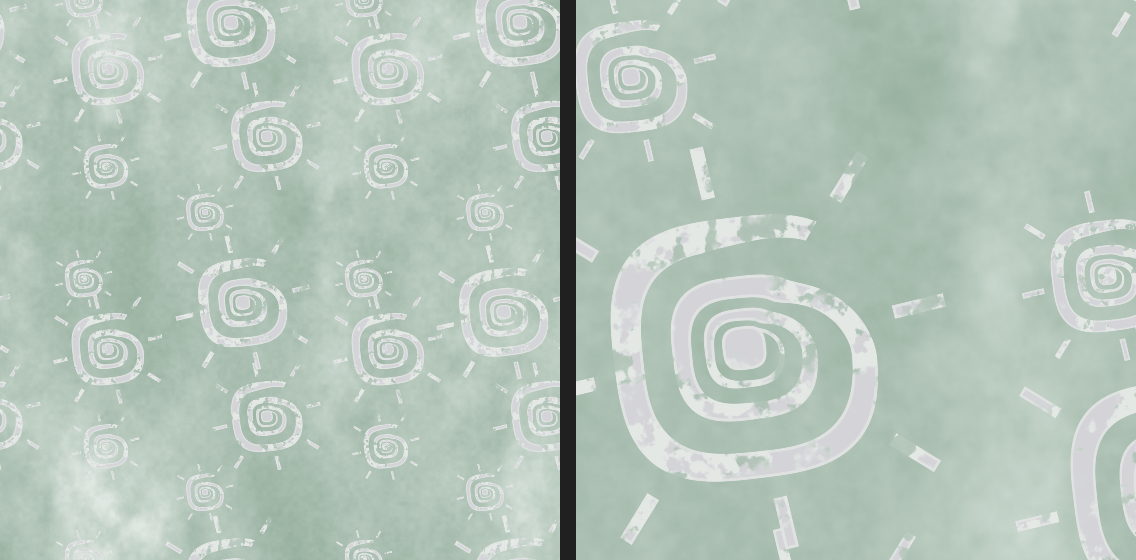
Left, the full canvas; right, a detail of the centre.
Write a Shadertoy shader that draws this pattern.

```glsl
// Chalky square-spiral suns in six sizes and places per tile, two tiles each way,
// over a weathered green wall. Each sun is a stepped spiral in a rounded-square
// radius with eight folded rays; hash noise supplies the stains and worn paint.

const float TAU = 6.2831853;
const float TILES = 2.0;
const vec3 WALL_DARK = vec3(0.59, 0.69, 0.625);
const vec3 WALL_LIGHT = vec3(0.87, 0.905, 0.88);
const vec3 PAINT_FLAT = vec3(0.835, 0.835, 0.85);
const vec3 PAINT_PALE = vec3(0.90, 0.915, 0.905);
const float WALL_TONE = 0.29;      // average lightness of the bare wall
const float SUN_TILT = 0.12;
const float TIP_ANGLE = 1.05;      // where the outer arm begins
const float TURN_SHRINK = 0.55;    // size ratio of successive turns
const float ARM_WIDTH = 0.25;
const float ARM_THINNING = 0.075;  // width lost per turn
const float RAY_ANGLE = 0.236;
const float RAY_COUNT = 8.0;
const vec2 RAY_HALF = vec2(0.20, 0.052);
const float RIM = 0.018;

// Centre and half-width of each sun, in tiles; the last one is large and wanders
const int SUNS = 6;
const vec3 SUN[SUNS] = vec3[](
    vec3(0.385, 0.753, 0.127), vec3(0.378, 0.406, 0.078), vec3(0.732, 0.242, 0.066),
    vec3(0.299, 0.005, 0.066), vec3(0.953, 0.513, 0.125), vec3(0.867, 0.919, 0.156));
const vec2 WANDER[4] = vec2[](
    vec2(0.0), vec2(-0.068, -0.034), vec2(-0.042, 0.0), vec2(-0.010, 0.002));

// Soft stains on the wall: centre, radii and strength
const int STAINS = 9;
const vec4 STAIN[STAINS] = vec4[](
    vec4(0.20, 0.09, 0.12, 0.17), vec4(0.21, 0.90, 0.09, 0.22), vec4(0.60, 0.60, 0.05, 0.35),
    vec4(0.93, 0.10, 0.07, 0.17), vec4(0.78, 0.93, 0.07, 0.17), vec4(0.02, 0.70, 0.06, 0.45),
    vec4(0.87, 0.35, 0.07, 0.10), vec4(0.27, 0.42, 0.09, 0.22), vec4(0.51, 0.16, 0.06, 0.20));
const float STAIN_GAIN[STAINS] = float[](0.62, 0.42, 0.30, 0.34, 0.25, 0.20, 0.28, -0.20, -0.16);

float hash(vec2 cell) {
    uvec2 u = uvec2(ivec2(cell)) * uvec2(1597334673u, 3812015801u);
    uint n = (u.x ^ u.y) * 1597334673u;
    n = (n ^ (n >> 15)) * 2246822519u;
    return float((n ^ (n >> 13)) >> 8) / 16777216.0;
}

float noise(vec2 p) {
    vec2 i = floor(p), f = fract(p);
    f *= f * (3.0 - 2.0 * f);
    return mix(mix(hash(i), hash(i + vec2(1, 0)), f.x),
               mix(hash(i + vec2(0, 1)), hash(i + vec2(1, 1)), f.x), f.y);
}

float fbm(vec2 p) {
    float sum = 0.0, gain = 0.516;
    for (int i = 0; i < 5; i++) {
        sum += gain * noise(p);
        p = mat2(1.6, 1.2, -1.2, 1.6) * p + 17.3;
        gain *= 0.5;
    }
    return sum;
}

// Outer edge of the spiral arm: level for most of a turn, then stepping inward
float armEdge(float turn) {
    float level = pow(TURN_SHRINK, floor(turn));
    return level * mix(1.0, TURN_SHRINK, smoothstep(0.82, 1.0, fract(turn)));
}

float spiralDistance(vec2 q) {
    float c = cos(SUN_TILT), s = sin(SUN_TILT);
    vec2 a = abs(mat2(c, -s, s, c) * q);
    float r = pow(a.x * a.x * a.x + a.y * a.y * a.y, 1.0 / 3.0);
    float f = fract((atan(q.y, q.x) - TIP_ANGLE) / TAU);
    float d = r - pow(TURN_SHRINK, 3.0);   // solid core
    for (int i = 0; i < 3; i++) {
        float turn = float(i) + f;
        float width = (ARM_WIDTH - ARM_THINNING * turn) * mix(0.6, 1.0, min(turn / 0.15, 1.0));
        float arm = abs(r - armEdge(turn) + 0.5 * width) - 0.5 * width;
        if (i == 0) arm = max(arm, -f * TAU * r);
        d = min(d, arm);
    }
    return d;
}

float rayDistance(vec2 q) {
    float sector = TAU / RAY_COUNT;
    float angle = atan(q.y, q.x) - RAY_ANGLE;
    float k = round(angle / sector);
    angle -= k * sector;
    float reach = mix(1.37, 1.53, mod(k, 2.0));   // corner rays sit further out
    vec2 b = abs(length(q) * vec2(cos(angle), sin(angle)) - vec2(reach, 0.0)) - RAY_HALF;
    return max(b.x, b.y);
}

vec3 wall(vec2 uv) {
    float blot = fbm(uv * vec2(26.0, 20.0) + 40.0);
    float tone = WALL_TONE + 0.55 * (fbm(uv * vec2(9.0, 4.0)) - 0.5)
               + 0.32 * (blot - 0.5) + 0.22 * (fbm(uv * 110.0) - 0.5);
    for (int i = 0; i < STAINS; i++) {
        vec2 e = (uv - STAIN[i].xy) / STAIN[i].zw;
        tone += STAIN_GAIN[i] * exp(-dot(e, e)) * (0.4 + 1.2 * blot);
    }
    return mix(WALL_DARK, WALL_LIGHT, clamp(tone, 0.0, 1.0));
}

void mainImage(out vec4 fragColor, in vec2 fragCoord) {
    vec2 uv = fragCoord / iResolution.y;
    float pixel = TILES / iResolution.y;
    vec3 color = wall(uv);
    for (int i = 0; i < SUNS; i++) {
        vec2 p = uv * TILES - SUN[i].xy;
        vec2 cell = floor(p + 0.5);
        vec2 parity = mod(cell, 2.0);
        p -= cell;
        if (i == SUNS - 1) p -= WANDER[int(parity.x + 2.0 * parity.y)];
        vec2 q = p / SUN[i].z;
        float d = min(spiralDistance(q), rayDistance(q));
        float aa = pixel / SUN[i].z;
        if (d > aa) continue;

        // Worn paint: pale gritty patches, then holes down to the wall
        vec2 seed = vec2(31.0 * float(i) + 60.0);
        float grit = fbm(q * 11.0 + seed);
        float patchy = smoothstep(0.45, 0.58, fbm(q * 2.6 + seed) + 0.3 * (grit - 0.5));
        float exposed = smoothstep(0.9, 1.4, dot(q, vec2(0.77, 0.64)));
        float hole = smoothstep(0.56, 0.66, fbm(q * 8.0 - seed) + 0.09 * exposed)
                   * max(patchy, exposed);
        float rim = smoothstep(-RIM - aa, -RIM, d);
        vec3 paint = mix(PAINT_FLAT, PAINT_PALE, max(patchy * smoothstep(0.36, 0.5, grit), 0.7 * rim));
        float cover = smoothstep(0.5 * aa, -0.5 * aa, d);
        color = mix(color, paint, cover * (1.0 - 0.85 * hole) * 0.97);
    }
    fragColor = vec4(color, 1.0);
}
```
